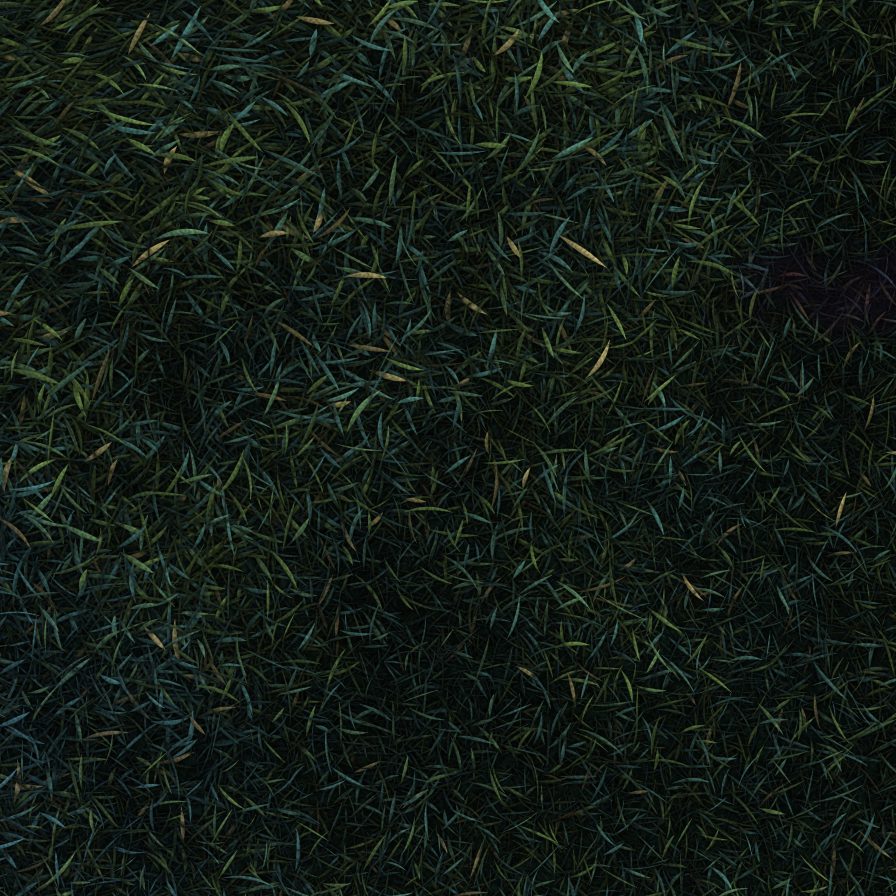
Reproduce this texture procedurally as a Shadertoy shader.

```glsl
// Dark, tangled lawn at dusk: layered thin grass blades in teal and olive.

vec4 hash4(vec3 p) {
    vec4 h = fract(p.xyzx * vec4(0.1031, 0.1030, 0.0973, 0.1099));
    h += dot(h, h.wzxy + 33.33);
    return fract((h.xxyz + h.yzzw) * h.zywx);
}

vec2 gradient(vec2 cell) {
    float angle = 6.2832 * hash4(vec3(cell, 7.0)).x;
    return vec2(cos(angle), sin(angle));
}

float gradientNoise(vec2 p) {
    vec2 i = floor(p), f = fract(p);
    vec2 u = f * f * f * (f * (f * 6.0 - 15.0) + 10.0);
    float low = mix(dot(gradient(i), f),
                    dot(gradient(i + vec2(1, 0)), f - vec2(1, 0)), u.x);
    float high = mix(dot(gradient(i + vec2(0, 1)), f - vec2(0, 1)),
                     dot(gradient(i + vec2(1, 1)), f - vec2(1, 1)), u.x);
    return mix(low, high, u.y);
}

// Olive, teal and rare straw blades
vec3 bladeColor(vec4 rnd, float warmth) {
    vec3 teal = vec3(0.125, 0.212, 0.200);
    vec3 olive = vec3(0.172, 0.225, 0.118);
    vec3 color = mix(teal, olive, smoothstep(0.2, 0.8, rnd.x + warmth));
    color = mix(color, vec3(0.30, 0.28, 0.18), step(0.975, rnd.y));
    return color * mix(0.5, 1.85, rnd.z * rnd.z);
}

void mainImage(out vec4 fragColor, in vec2 fragCoord) {
    vec2 uv = fragCoord / iResolution.y;
    float edge = 0.75 / iResolution.y;

    // Broad patches: blades are coarser and warmer toward the upper left
    float patches = gradientNoise(uv * 4.0 + 3.7);
    float coarse = smoothstep(-0.5, 0.8, uv.y - uv.x + patches * 0.7);
    float warmth = 0.45 * gradientNoise(uv * 5.0 + 21.3) + 0.22 * (uv.y - 0.65);
    float sideways = smoothstep(0.35, 0.9, uv.y - uv.x);

    // Soil
    vec3 color = vec3(0.030, 0.062, 0.048) * (1.0 + gradientNoise(uv * 90.0));

    // Blades, from the bottom of the mat to the top
    const int LAYERS = 22;
    for (int layer = 0; layer < LAYERS; layer++) {
        float k = float(layer);
        float depth = k / float(LAYERS - 1);
        float cellSize = 0.028 + 0.014 * fract(k * 0.618);
        float turn = k * 2.4;
        mat2 layerTurn = mat2(cos(turn), sin(turn), -sin(turn), cos(turn));
        vec2 p = layerTurn * uv / cellSize + k * vec2(5.3, 9.1) + 60.0;
        vec2 home = floor(p);

        for (int y = -1; y <= 1; y++)
        for (int x = -1; x <= 1; x++) {
            vec2 cell = home + vec2(x, y);
            vec4 place = hash4(vec3(cell, k + 1.0));
            vec4 look = hash4(vec3(cell, k + 51.0));

            // Blade frame: x runs along the blade, y across it
            float spread = mix(3.14159, 1.8, sideways);
            float angle = turn + 0.15 + (place.z - 0.5) * spread;
            vec2 axis = vec2(cos(angle), sin(angle));
            vec2 d = (p - cell - place.xy) * cellSize;
            vec2 q = vec2(dot(d, axis), dot(d, vec2(-axis.y, axis.x)));

            float halfLength = cellSize * mix(0.4, 0.9, place.w) * mix(0.8, 1.0, coarse);
            float s = q.x / halfLength;
            q.y += (look.w - 0.5) * 0.35 * halfLength * s * s;
            float width = mix(0.0009, 0.0030, look.y * look.x) * mix(0.75, 1.3, coarse);
            float dist = abs(q.y) - width * (1.0 - s * s);

            // Contact shadow, then the blade with a lit flank and darker root
            float shadow = (1.0 - smoothstep(0.0, 0.0045, dist))
                         * (1.0 - smoothstep(0.6, 1.0, abs(s)));
            color *= 1.0 - 0.27 * shadow;
            float cover = smoothstep(edge, -edge, dist) * step(abs(s), 1.0);
            float flank = 1.0 + 0.22 * clamp(q.y / width, -1.0, 1.0);
            float root = 0.92 + 0.22 * s;
            vec3 blade = bladeColor(look.zxyw, warmth) * flank * root;
            color = mix(color, blade * mix(0.35, 1.12, depth), cover * 0.92);
        }
    }

    // Uneven light and fine grain
    color *= 1.05 + 0.35 * patches + 0.15 * gradientNoise(uv * 14.0);
    color *= 1.0 + 0.45 * gradientNoise(uv * 310.0);
    color += 0.022 * gradientNoise(uv * 230.0 + 11.0);

    // Bluish cast at the lower left, bare violet soil at the right
    color *= mix(vec3(1), vec3(0.97, 1.0, 1.18), smoothstep(0.7, 0.1, uv.x + uv.y));
    vec2 bare = (uv - vec2(0.98, 0.675)) / vec2(0.17, 0.055);
    float bareness = smoothstep(1.3, 0.2, length(bare) + 0.8 * gradientNoise(uv * 22.0));
    color = mix(color, color * vec3(0.62, 0.38, 0.62) + vec3(0.03, 0.02, 0.04), bareness * 0.8);

    fragColor = vec4(clamp(color, 0.0, 1.0), 1.0);
}
```
